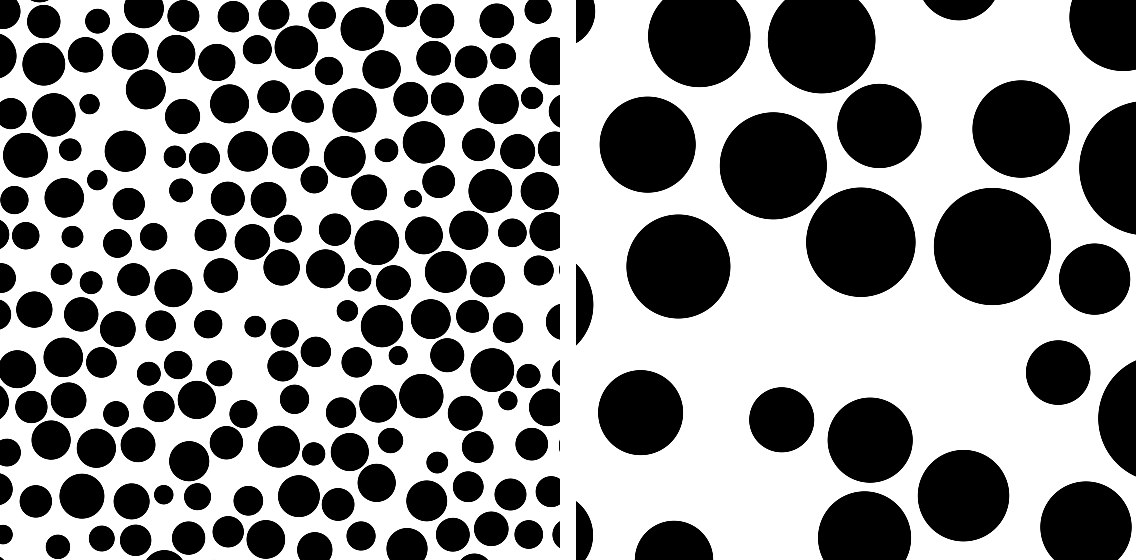
Left: the whole. Right: its middle third, enlarged.
Give the GLSL for this pattern, as a Shadertoy shader.

```glsl
// Black discs of mixed size scattered evenly on white, hardly ever touching.
// Cellular noise: one jittered disc per cell of a staggered grid, pushed off
// its neighbours once, then shrunk wherever it would still overlap.

const float CELLS      = 12.9;   // cells along the canvas height
const float JITTER     = 0.60;   // spread of the disc centres, in cells
const float STAGGER    = 0.25;   // sideways shift of alternate rows
const float RADIUS_MIN = 0.20;   // in cells
const float RADIUS_MAX = 0.61;
const float PUSH_GAP   = 0.12;   // clearance sought when pushing apart
const float FINAL_GAP  = 0.06;   // clearance kept after shrinking
const float PUSH_LIMIT = 0.35;   // longest push, in cells
const float EDGE       = 0.4;    // half width of the soft edge, in pixels
const vec3  PAPER      = vec3(1.0);
const vec3  INK        = vec3(0.0);

vec4 hash4(vec2 cell) {
    vec4 p = fract(cell.xyxy * vec4(0.1031, 0.1030, 0.0973, 0.1099));
    p += dot(p, p.wzxy + 33.33);
    return fract((p.xxyz + p.yzzw) * p.zywx);
}

// Jittered disc of a cell: centre in xy, radius in z.
vec3 rawDisc(vec2 cell) {
    vec4 h = hash4(cell + 57.0);
    float shift = STAGGER * (2.0 * mod(cell.y, 2.0) - 1.0);
    vec2 centre = cell + 0.5 + vec2(shift, 0.0) + JITTER * (h.xy - 0.5);
    return vec3(centre, mix(RADIUS_MIN, RADIUS_MAX, 0.5 * (h.z + h.w)));
}

// The same disc after being pushed away from crowding neighbours.
vec3 spacedDisc(vec2 cell) {
    vec3 disc = rawDisc(cell);
    vec2 push = vec2(0.0);
    for (int j = -1; j <= 1; j++)
    for (int i = -2; i <= 2; i++) {
        if (i == 0 && j == 0) continue;
        vec3 other = rawDisc(cell + vec2(i, j));
        vec2 away = disc.xy - other.xy;
        float d = max(length(away), 1e-3);
        float overlap = disc.z + other.z + PUSH_GAP - d;
        push += 0.5 * max(overlap, 0.0) * away / d;
    }
    push *= min(1.0, PUSH_LIMIT / max(length(push), 1e-3));
    return vec3(disc.xy + push, disc.z);
}

// Radius that leaves a gap to every neighbour, shared in proportion to size.
float fittedRadius(vec2 cell, vec3 disc) {
    float radius = disc.z;
    for (int j = -1; j <= 1; j++)
    for (int i = -2; i <= 2; i++) {
        if (i == 0 && j == 0) continue;
        vec3 other = spacedDisc(cell + vec2(i, j));
        float room = distance(disc.xy, other.xy) - FINAL_GAP;
        radius = min(radius, room * disc.z / (disc.z + other.z));
    }
    return radius;
}

void mainImage(out vec4 fragColor, in vec2 fragCoord) {
    vec2 p = fragCoord / iResolution.y * CELLS;
    float edge = EDGE * CELLS / iResolution.y;
    vec2 home = floor(p);
    float cover = 0.0;

    for (int j = -1; j <= 1; j++)
    for (int i = -1; i <= 1; i++) {
        vec2 cell = home + vec2(i, j);
        vec3 disc = spacedDisc(cell);
        float d = distance(p, disc.xy);
        // The costly fit is needed only inside the unshrunk disc.
        if (d < disc.z + edge) {
            float outside = d - fittedRadius(cell, disc);
            cover = max(cover, 1.0 - smoothstep(-edge, edge, outside));
        }
    }
    fragColor = vec4(mix(PAPER, INK, cover), 1.0);
}
```
